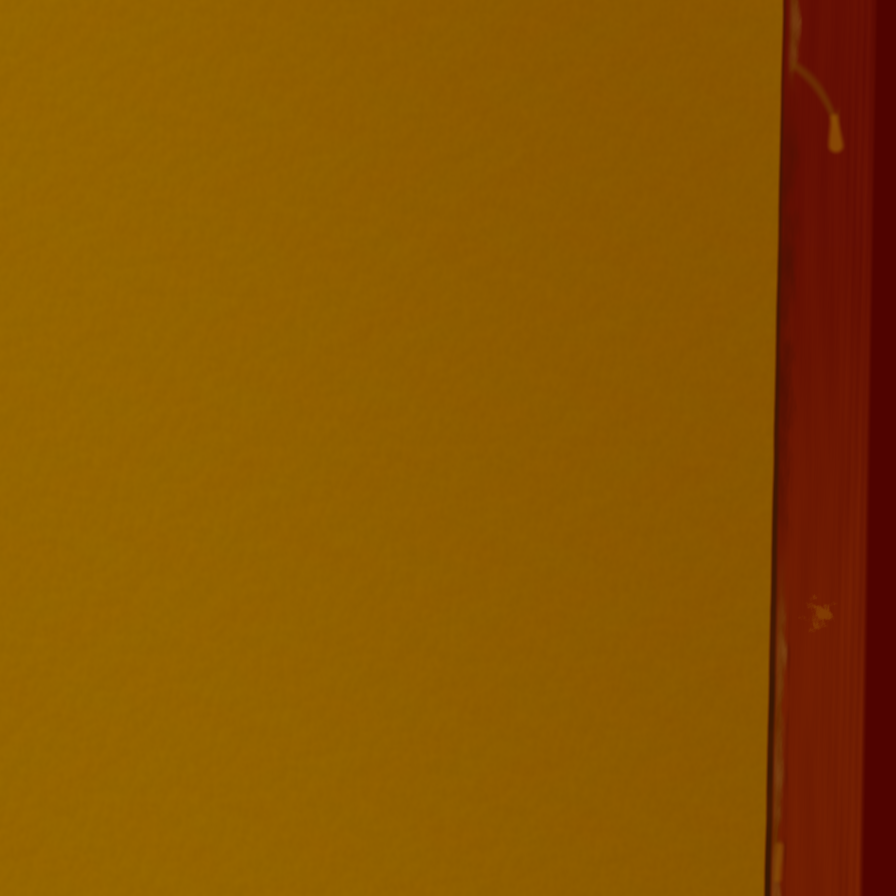
Reproduce this texture procedurally as a Shadertoy shader.

```glsl
const vec3 WALL_LIGHT = vec3(0.588, 0.399, 0.000);
const vec3 WALL_SHADE = vec3(0.540, 0.340, 0.000);
const vec3 TRIM_TOP = vec3(0.395, 0.058, 0.010);
const vec3 TRIM_LOW = vec3(0.445, 0.115, 0.008);
const vec3 MAROON = vec3(0.312, 0.010, 0.000);
const vec3 GAP = vec3(0.220, 0.090, 0.008);
const vec3 GRIME = vec3(0.310, 0.060, 0.008);
const vec3 BARE = vec3(0.440, 0.240, 0.030);
const vec3 PAINT = vec3(0.550, 0.310, 0.015);
const vec2 WALL_EDGE = vec2(0.853, 0.874);    // x at bottom, top
const vec2 TRIM_EDGE = vec2(0.961, 0.977);
const vec2 CHIP_POS = vec2(0.915, 0.314);
const float GRAIN = 0.016;
const float STREAKS = 0.017;

float hash(vec2 p) {
    vec3 q = fract(p.xyx * vec3(0.1031, 0.1030, 0.0973));
    q += dot(q, q.yzx + 33.33);
    return fract((q.x + q.y) * q.z);
}

// Distance to the nearest scattered cell point
float cellular(vec2 p) {
    vec2 cell = floor(p);
    float nearest = 2.0;
    for (int j = -1; j <= 1; j++) {
        for (int i = -1; i <= 1; i++) {
            vec2 c = cell + vec2(i, j);
            vec2 point = c + vec2(hash(c), hash(c + 71.0));
            nearest = min(nearest, length(point - p));
        }
    }
    return nearest;
}

// Layered, rotated sines in the range -1 to 1
float sines(vec2 p) {
    float sum = 0.0, gain = 0.5;
    for (int i = 0; i < 5; i++) {
        sum += gain * sin(p.x + 1.7 * sin(p.y)) * cos(p.y + float(i));
        p = mat2(1.3, 1.2, -1.2, 1.3) * p + 2.1;
        gain *= 0.6;
    }
    return sum;
}

float segment(vec2 p, vec2 a, vec2 b) {
    vec2 ab = b - a;
    return length(p - a - ab * clamp(dot(p - a, ab) / dot(ab, ab), 0.0, 1.0));
}

float inside(float d, float soft) {
    return 1.0 - smoothstep(-soft, soft, d);
}

float band(float x, float lo, float hi, float soft) {
    return smoothstep(lo - soft, lo + soft, x) * inside(x - hi, soft);
}

vec3 wall(vec2 uv) {
    float shade = smoothstep(0.0, 0.95, uv.x + 0.2 * (uv.y - 0.5));
    vec3 col = mix(WALL_LIGHT, WALL_SHADE, shade);
    // Even plaster grain from two sizes of cells
    vec2 p = uv * vec2(75.0, 60.0) + 0.5 * sines(uv * 40.0);
    float relief = cellular(p) - cellular(p + vec2(0.25, -0.3));
    float fine = cellular(uv * vec2(150.0, 120.0) + 17.0) - 0.47;
    float grain = relief * mix(1.0, 0.6, uv.x) + 0.7 * fine + 0.3 * sines(uv * 65.0);
    col += GRAIN * grain * vec3(0.9, 0.8, 0.0);
    // Faint mottling between green and orange
    col += 0.008 * sines(uv * 38.0 + 4.0) * vec3(-0.6, 0.7, 0.0);
    return col;
}

vec3 trim(vec2 uv, float x) {
    vec3 col = mix(TRIM_LOW, TRIM_TOP, smoothstep(0.2, 0.85, uv.y));
    float lines = sin(x * 800.0) * smoothstep(0.05, 0.1, x);
    float streak = 0.6 * lines + sines(vec2(x * 200.0, uv.y * 9.0));
    return col + STREAKS * streak * vec3(1.0, 0.7, 0.0);
}

void mainImage(out vec4 fragColor, in vec2 fragCoord) {
    vec2 uv = fragCoord / iResolution.xy;
    float soft = max(0.0022, 0.8 / iResolution.y);
    float wobble = 0.0005 * sines(vec2(3.0, uv.y * 25.0));
    float x = uv.x - mix(WALL_EDGE.x, WALL_EDGE.y, uv.y) - wobble;
    float right = uv.x - mix(TRIM_EDGE.x, TRIM_EDGE.y, uv.y);

    vec3 col = mix(trim(uv, x), MAROON, smoothstep(-0.004, 0.004, right));

    // Brown stain along the upper seam, broken into streaks
    float rough = sines(vec2(x * 120.0, uv.y * 45.0));
    float stain = band(uv.y, 0.42, 0.86, 0.08) * band(x, 0.0, 0.017 + 0.006 * rough, 0.007);
    col = mix(col, GRIME, stain * (0.65 + 0.35 * rough));

    // Bare strips at both ends of the seam
    float bare = max(inside(uv.y - 0.34, 0.06), smoothstep(0.89, 0.95, uv.y));
    float strip = band(x, 0.008, 0.017 + 0.004 * rough, 0.004);
    col = mix(col, BARE + 0.06 * rough, bare * strip * 0.75);
    float crack = band(x, 0.021, 0.023, 0.003) * inside(uv.y - 0.34, 0.06);
    col = mix(col, GRIME, crack * (0.4 + 0.5 * rough));

    // Curved run of paint ending in a bead
    vec2 bend = uv - vec2(0.887, 0.927);
    float t = clamp(bend.x / 0.045, 0.0, 1.0);
    float curve = -0.035 * t - 0.027 * t * t * t;
    float run = abs(bend.y - curve) / (1.25 + t);
    run = max(run, abs(bend.x - 0.0225) - 0.0225);
    float bead = segment(uv, vec2(0.931, 0.868), vec2(0.933, 0.838));
    float beadWidth = mix(0.008, 0.004, smoothstep(0.835, 0.870, uv.y));
    col = mix(col, PAINT * 0.8, inside(run - 0.004, 0.004) * 0.6);
    col = mix(col, PAINT, inside(bead - beadWidth, 0.004) * 0.85);

    // Chipped spot and the pale drop near the floor
    vec2 chip = uv - CHIP_POS;
    float chipShape = length(chip) - 0.009 - 0.014 * sines(chip * 170.0);
    col = mix(col, PAINT, inside(chipShape, 0.008) * 0.6);
    float drop = segment(uv, vec2(0.868, 0.020), vec2(0.870, 0.055));
    col = mix(col, PAINT, inside(drop - 0.004, 0.004) * 0.65);

    // Dark gap: a hairline above, wider and deeper toward the bottom
    float gapWidth = mix(0.007, 0.003, smoothstep(0.2, 0.9, uv.y));
    float gapDepth = mix(0.95, 0.6, uv.y) + 0.15 * sines(vec2(1.0, uv.y * 30.0));
    col = mix(col, GAP, band(x, 0.0, gapWidth, 0.0025) * clamp(gapDepth, 0.0, 1.0));

    col = mix(col, wall(uv), inside(x, soft));
    fragColor = vec4(clamp(col, 0.0, 1.0), 1.0);
}
```
